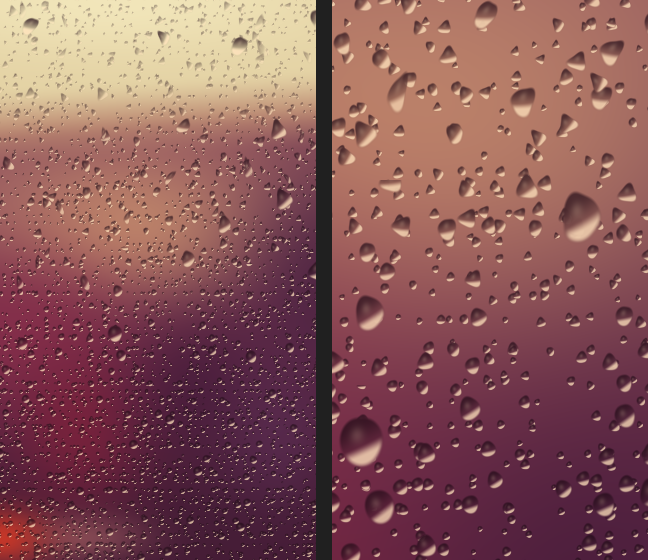
Left: the whole. Right: its middle third, enlarged.
This texture is drawn by a WebGL 1 fragment shader. Its source:

```glsl
precision highp float;
// Raindrops on a window pane in front of a blurred dusk scene.
// The scene is a vertical ramp with soft glows; the drops are jittered grid
// layers of several sizes, each drop dark above and lit along its lower side.
uniform vec2 u_resolution;

float hash(vec2 p) {
  vec3 q = fract(vec3(p.xyx) * 0.1031);
  q += dot(q, q.yzx + 33.33);
  return fract((q.x + q.y) * q.z);
}

vec2 hash2(vec2 p) {
  return vec2(hash(p + 3.7), hash(p + 41.3));
}

vec3 glow(vec3 base, vec2 uv, vec2 centre, vec2 size, vec3 tint, float amount) {
  vec2 d = (uv - centre) / size;
  return mix(base, tint, amount * exp(-dot(d, d)));
}

// Out-of-focus scene behind the glass
vec3 scene(vec2 uv) {
  float y = uv.y - 0.035 * (uv.x - 0.4);
  vec3 c = mix(vec3(0.27, 0.11, 0.21), vec3(0.39, 0.16, 0.28), smoothstep(0.05, 0.45, y));
  c = mix(c, vec3(0.58, 0.34, 0.37), smoothstep(0.40, 0.66, y));
  c = glow(c, uv, vec2(0.40, 0.59), vec2(0.42, 0.13), vec3(0.78, 0.56, 0.43), 0.85);
  c = glow(c, uv, vec2(0.04, 0.41), vec2(0.36, 0.15), vec3(0.53, 0.18, 0.29), 0.85);
  c = glow(c, uv, vec2(0.25, 0.23), vec2(0.20, 0.14), vec3(0.50, 0.13, 0.23), 0.75);
  c = glow(c, uv, vec2(1.05, 0.50), vec2(0.28, 0.22), vec3(0.30, 0.14, 0.26), 0.85);
  c = glow(c, uv, vec2(0.62, 0.31), vec2(0.20, 0.12), vec3(0.26, 0.10, 0.22), 0.65);
  c = glow(c, uv, vec2(0.88, 0.22), vec2(0.18, 0.13), vec3(0.36, 0.18, 0.33), 0.60);
  c = glow(c, uv, vec2(0.26, 0.04), vec2(0.19, 0.04), vec3(0.56, 0.32, 0.35), 0.80);
  c = glow(c, uv, vec2(0.00, 0.04), vec2(0.14, 0.05), vec3(0.82, 0.22, 0.15), 0.90);
  c = mix(c, vec3(0.73, 0.53, 0.44), smoothstep(0.71, 0.80, y));
  c = mix(c, vec3(0.89, 0.82, 0.64), smoothstep(0.76, 0.86, y));
  return glow(c, uv, vec2(0.35, 1.0), vec2(0.7, 0.1), vec3(0.96, 0.92, 0.75), 0.8);
}

// One layer of drops; radii are fractions of the cell, stretch elongates them
vec3 addDrops(vec3 col, vec3 back, vec2 p, float cell, vec2 radii, float chance,
              float stretch, float contrast, float seed) {
  vec2 g = p / cell + seed * 0.37;
  g.x += hash(vec2(floor(g.y), seed));
  vec2 id = floor(g) + seed * 19.0;
  float pick = hash(id + 7.1);
  vec2 rnd = hash2(id);
  vec2 shape = hash2(id + 91.0);

  float r = mix(radii.x, radii.y, rnd.x * rnd.x);
  float room = max(0.0, 1.0 - 2.4 * radii.y * stretch);
  vec2 d = (fract(g) - 0.5 - (hash2(id + 53.0) - 0.5) * room) / r;

  // Tilted, lopsided outline; rounder toward the bottom of the pane
  float wild = smoothstep(0.15, 0.7, p.y);
  float tilt = (shape.x - 0.5) * 1.5 * wild;
  vec2 q = mat2(cos(tilt), -sin(tilt), sin(tilt), cos(tilt)) * d;
  q.y /= mix(1.0, stretch, wild);
  q.x *= 1.0 + wild * clamp(0.35 * q.y + 0.2 * shape.y, -0.3, 0.6);
  float angle = atan(q.y, q.x);
  float len = length(q) + 0.14 * wild * sin(angle * 3.0 + rnd.y * 6.28) * smoothstep(0.2, 1.0, length(q));
  float blur = 0.06 + 0.8 / (u_resolution.y * cell * r);
  float body = (1.0 - smoothstep(1.0 - blur, 1.0 + blur, len)) * step(pick, chance);

  // Upside-down view of the scene: dark crown, pale lower crescent
  float down = dot(q, vec2(0.40, -0.92));
  vec3 dark = mix(back * 0.48, vec3(0.22, 0.07, 0.15), 0.40);
  vec3 pale = mix(back, vec3(1.0, 0.89, 0.74), 0.78);
  vec3 c = mix(dark, back * 0.94, smoothstep(-0.8, 0.75, down));
  c = mix(c, pale, smoothstep(0.12, 0.60, down) * (1.0 - smoothstep(0.78, 1.08, len)));
  vec2 s = q - vec2(-0.22, 0.25);
  c = mix(c, pale, 0.22 * exp(-dot(s, s) * 9.0));
  return mix(col, c, body * contrast);
}

void main() {
  vec2 uv = gl_FragCoord.xy / u_resolution;
  vec2 p = gl_FragCoord.xy / u_resolution.y;
  vec3 back = scene(uv);
  vec3 col = back;
  float low = 1.0 - smoothstep(0.1, 0.9, uv.y);
  float faint = mix(0.95, 0.50, smoothstep(0.68, 0.90, uv.y));

  // Mist and small beads, densest below
  for (int i = 0; i < 3; i++) {
    float k = float(i);
    col = addDrops(col, back, p, 0.0125 + 0.0035 * k, vec2(0.13, 0.27),
                   0.28 + 0.30 * low, 1.15, faint, 1.0 + k);
  }
  // Medium beads, a few running streaks, then the heavy drops
  col = addDrops(col, back, p, 0.027, vec2(0.15, 0.27), 0.26 + 0.22 * low, 1.2, faint, 5.0);
  col = addDrops(col, back, p, 0.046, vec2(0.10, 0.19), 0.32, 1.3, faint, 6.0);
  float upper = smoothstep(0.42, 0.60, uv.y);
  col = addDrops(col, back, p, 0.070, vec2(0.06, 0.11), 0.34 * upper, 2.3, faint * 0.85, 7.0);
  float heavy = smoothstep(0.28, 0.42, uv.y);
  col = addDrops(col, back, p, 0.082, vec2(0.11, 0.16), 0.28 * heavy, 1.35, 0.95, 8.0);
  col = addDrops(col, back, p, 0.130, vec2(0.10, 0.14), 0.30 * heavy, 1.3, 1.0, 9.0);
  gl_FragColor = vec4(col, 1.0);
}
```
